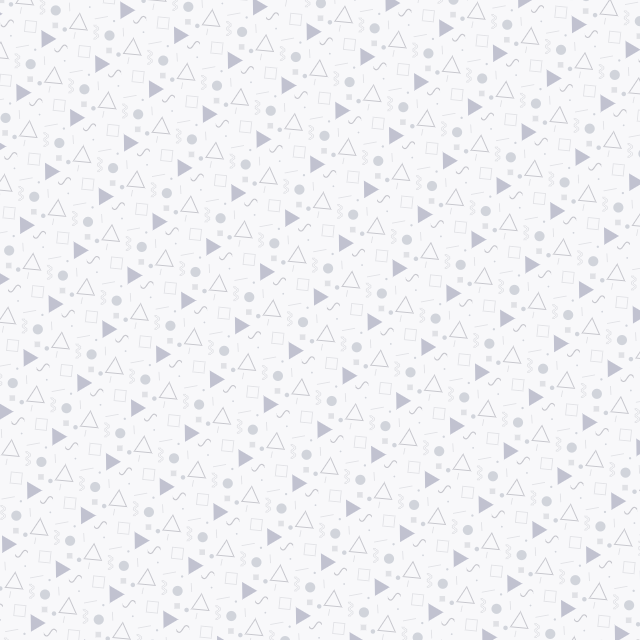
A WebGL 1 fragment shader for this pattern:

```glsl
precision highp float;
// Pale confetti of triangles, squares, dots and squiggles on a tilted square lattice.

uniform vec2 u_resolution;

const float CANVAS = 1152.0;   // design units across the canvas
const float TILE = 106.77;     // lattice spacing in design units
const float TILT = 0.4366;     // lattice rotation in radians

const vec3 PAPER = vec3(0.972, 0.973, 0.982);
const vec3 SLATE = vec3(0.755, 0.760, 0.815);
const vec3 STEEL = vec3(0.775, 0.775, 0.800);
const vec3 MIST  = vec3(0.820, 0.832, 0.860);
const vec3 FAINT = vec3(0.880, 0.882, 0.897);

mat2 rotation(float angle) {
  float c = cos(angle), s = sin(angle);
  return mat2(c, s, -s, c);
}

// Offset from the nearest lattice copy of a centre, in upright axes
vec2 repeatAt(vec2 p, vec2 center) {
  vec2 cell = rotation(-TILT) * (p - center) / TILE;
  return rotation(TILT) * (cell - floor(cell + 0.5)) * TILE;
}

float disc(vec2 p, float radius) {
  return length(p) - radius;
}

float box(vec2 p, float halfSide) {
  vec2 d = abs(p) - halfSide;
  return max(d.x, d.y);
}

float edge(vec2 p, vec2 a, vec2 b) {
  return dot(p - a, normalize(vec2(b.y - a.y, a.x - b.x)));
}

float triangle(vec2 p, vec2 a, vec2 b, vec2 c) {
  return max(edge(p, a, b), max(edge(p, b, c), edge(p, c, a)));
}

float segment(vec2 p, vec2 halfSpan) {
  float t = clamp(dot(p, halfSpan) / dot(halfSpan, halfSpan), -1.0, 1.0);
  return length(p - halfSpan * t);
}

// Distance to a sine curve running along x, cut at both ends
float wave(vec2 p, float amplitude, float frequency, float phase, float halfLength) {
  float angle = frequency * p.x + phase;
  float slope = amplitude * frequency * cos(angle);
  float d = abs(p.y - amplitude * sin(angle)) / sqrt(1.0 + slope * slope);
  return max(d, abs(p.x) - halfLength);
}

float stroke(float d, float width) {
  return abs(d) - 0.5 * width;
}

vec3 paint(vec3 base, vec3 ink, float d, float pixel) {
  return mix(base, ink, clamp(0.5 - d / pixel, 0.0, 1.0));
}

void main() {
  // Design space: y runs down, origin one third in from the top left
  float pixel = CANVAS / u_resolution.y;
  vec2 p = vec2(gl_FragCoord.x, u_resolution.y - gl_FragCoord.y) * pixel - CANVAS / 3.0;
  vec3 color = PAPER;

  // Solid and outlined triangles
  float solid = triangle(repeatAt(p, vec2(97.0, 105.0)),
                         vec2(-13.0, -15.5), vec2(14.0, 0.3), vec2(-12.5, 16.0));
  color = paint(color, SLATE, solid, pixel);
  float outline = triangle(repeatAt(p, vec2(152.0, 78.0)),
                           vec2(1.0, -18.5), vec2(14.2, 11.2), vec2(-16.8, 8.3));
  color = paint(color, STEEL, stroke(outline, 1.7), pixel);

  // Small solid square and larger tilted frame
  color = paint(color, FAINT, box(repeatAt(p, vec2(109.0, 81.0)), 5.0), pixel);
  vec2 frame = rotation(-0.1) * repeatAt(p, vec2(64.5, 83.0));
  color = paint(color, FAINT, stroke(box(frame, 10.0), 1.5), pixel);

  // Dots, from large to tiny
  color = paint(color, MIST, disc(repeatAt(p, vec2(109.8, 54.0)), 9.1), pixel);
  color = paint(color, MIST, disc(repeatAt(p, vec2(126.0, 88.3)), 4.0), pixel);
  color = paint(color, MIST, disc(repeatAt(p, vec2(118.0, 28.0)), 2.0), pixel);
  color = paint(color, MIST, disc(repeatAt(p, vec2(171.0, 48.0)), 1.5), pixel);

  // Single-line squiggle and hollow upright squiggle
  float squiggle = wave(repeatAt(p, vec2(119.2, 122.5)), -6.0, 0.24, 0.0, 10.5);
  color = paint(color, STEEL, squiggle - 1.0, pixel);
  float ribbon = wave(repeatAt(p, vec2(86.0, 48.0)).yx, 2.6, 0.48, -1.57, 11.0);
  color = paint(color, FAINT, stroke(ribbon - 1.5, 1.4), pixel);

  // Loose dashes
  color = paint(color, FAINT, segment(repeatAt(p, vec2(95.0, 22.0)), vec2(11.0, -2.0)) - 0.75, pixel);
  color = paint(color, FAINT, segment(repeatAt(p, vec2(47.0, 54.0)), vec2(-1.0, 5.0)) - 0.75, pixel);
  color = paint(color, FAINT, segment(repeatAt(p, vec2(231.5, 93.0)), vec2(0.4, 7.0)) - 0.75, pixel);

  gl_FragColor = vec4(color, 1.0);
}
```
